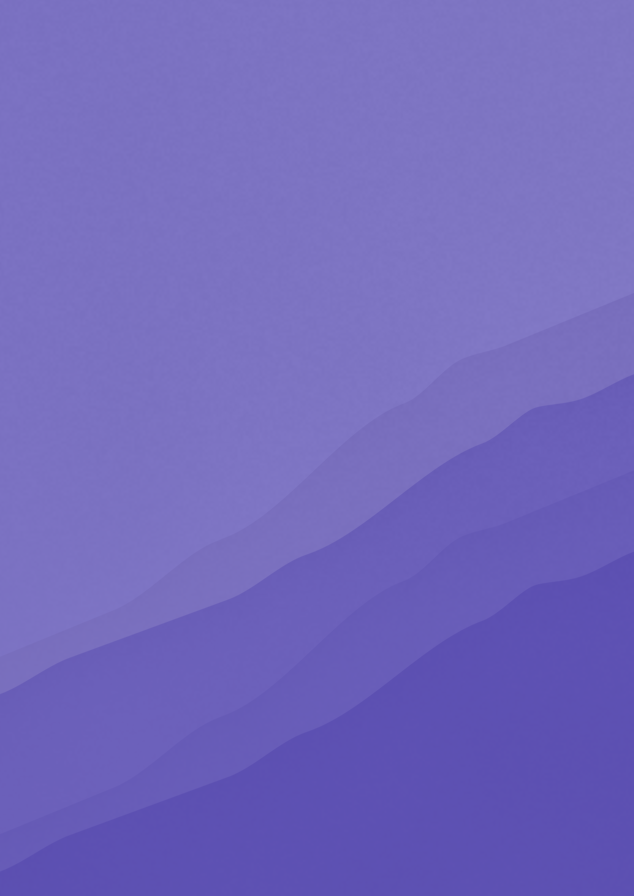
Give the GLSL for this background, as a Shadertoy shader.

```glsl
// Layered violet paper hills rising to the right under a plain lilac sky.
// Two crest profiles are drawn twice, the second pair shifted down;
// each layer has a soft shade below its crest and a faint paper grain.

float hash(vec2 p) {
    p = fract(p * vec2(0.1031, 0.1137));
    p += dot(p, p.yx + 33.33);
    return fract((p.x + p.y) * p.x * 7.31);
}

float noise(vec2 p) {
    vec2 i = floor(p), f = fract(p);
    f = f * f * (3.0 - 2.0 * f);
    return mix(mix(hash(i), hash(i + vec2(1, 0)), f.x),
               mix(hash(i + vec2(0, 1)), hash(i + vec2(1, 1)), f.x), f.y);
}

// Upper, fainter crest: a slope with soft steps
float hazeCrest(float x) {
    return 0.267 + 0.29 * x
        + 0.030 * smoothstep(0.18, 0.34, x)
        + 0.068 * smoothstep(0.36, 0.63, x)
        + 0.023 * smoothstep(0.64, 0.73, x)
        - 0.005 * smoothstep(0.73, 0.80, x);
}

// Lower, stronger crest
float boldCrest(float x) {
    return 0.2253 + 0.26 * x
        + 0.012 * smoothstep(0.00, 0.11, x)
        + 0.018 * smoothstep(0.36, 0.48, x)
        + 0.052 * smoothstep(0.49, 0.76, x)
        + 0.019 * smoothstep(0.76, 0.85, x)
        - 0.010 * smoothstep(0.83, 0.92, x)
        + 0.006 * smoothstep(0.92, 1.00, x);
}

// Lay a hill over the colour beneath, shaded just under its crest
vec3 addHill(vec3 below, vec3 hill, float depth, float shade) {
    float edge = 0.9 / iResolution.y;
    hill -= shade * exp(-max(depth, 0.0) * 28.0);
    return mix(below, hill, smoothstep(-edge, edge, depth));
}

void mainImage(out vec4 fragColor, in vec2 fragCoord) {
    vec2 uv = fragCoord / iResolution.xy;
    vec2 paper = fragCoord / iResolution.y;

    // Sky, slightly warmer to the right and lighter near the hills
    vec3 color = mix(vec3(0.478, 0.441, 0.757), vec3(0.497, 0.463, 0.763), uv.x);
    color += 0.008 * exp(-max(uv.y - hazeCrest(uv.x), 0.0) * 12.0);

    // Two pairs of hills, the second lower and deeper in colour
    for (int i = 0; i < 2; i++) {
        float k = float(i);
        float y = uv.y + 0.198 * k;
        vec3 haze = mix(vec3(0.480, 0.440, 0.749), vec3(0.409, 0.365, 0.724), k);
        vec3 bold = mix(vec3(0.422, 0.378, 0.731), vec3(0.365, 0.317, 0.700), k);
        color = addHill(color, haze, hazeCrest(uv.x) - y, 0.010);
        color = addHill(color, bold, boldCrest(uv.x) - y, 0.014 * (1.0 - 0.7 * k));
    }

    // Paper grain, strongest on the pale sky, and broad mottling
    float grain = noise(paper * 330.0) + 0.6 * noise(paper * vec2(130, 180)) - 0.8;
    float mottle = noise(paper * 7.0) - 0.5;
    color += grain * mix(0.004, 0.011, smoothstep(0.2, 0.6, uv.y)) + mottle * 0.005;

    fragColor = vec4(color, 1.0);
}
```
